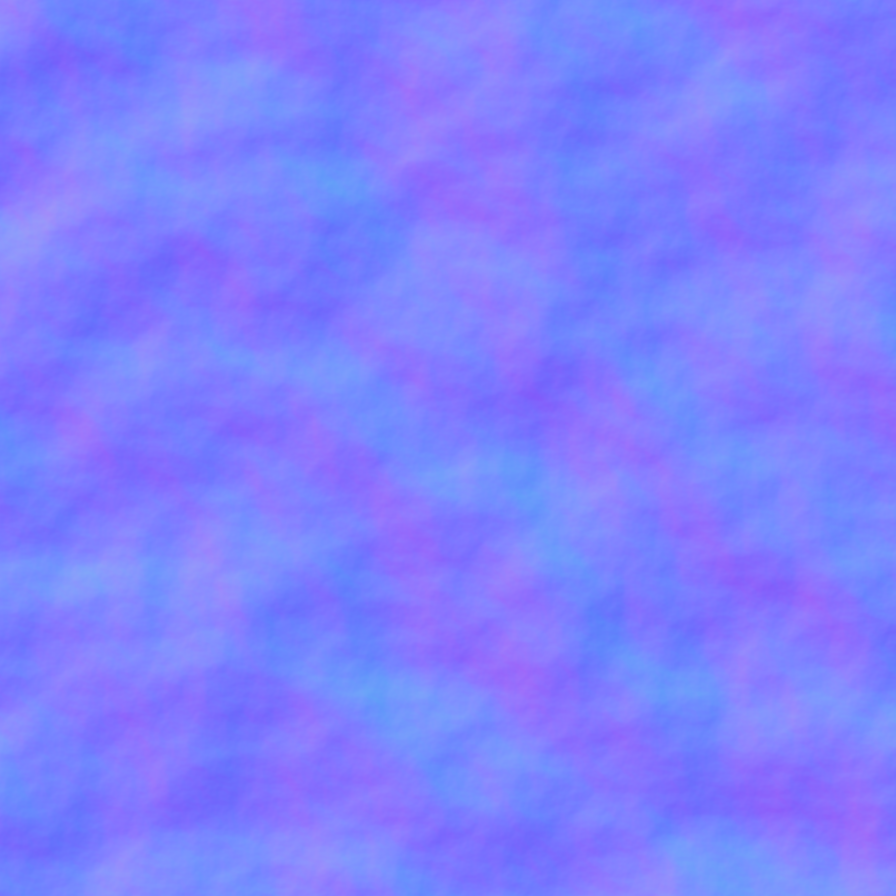
Write a WebGL 1 fragment shader that draws this texture map.

```glsl
#ifdef GL_FRAGMENT_PRECISION_HIGH
precision highp float;
#else
precision mediump float;
#endif

uniform vec2 u_resolution;

float hash(vec2 p) {
  return fract(sin(dot(p, vec2(127.1, 311.7))) * 43758.5453);
}

// Random unit direction at a lattice point
vec2 latticeDir(vec2 cell) {
  float angle = 6.2831853 * hash(cell);
  return vec2(cos(angle), sin(angle));
}

// Analytic slope of gradient noise with a quintic fade
vec2 noiseSlope(vec2 p) {
  vec2 i = floor(p);
  vec2 f = p - i;
  vec2 u = f * f * f * (f * (f * 6.0 - 15.0) + 10.0);
  vec2 du = 30.0 * f * f * (f - 1.0) * (f - 1.0);

  vec2 ga = latticeDir(i);
  vec2 gb = latticeDir(i + vec2(1.0, 0.0));
  vec2 gc = latticeDir(i + vec2(0.0, 1.0));
  vec2 gd = latticeDir(i + vec2(1.0, 1.0));

  float a = dot(ga, f);
  float b = dot(gb, f - vec2(1.0, 0.0));
  float c = dot(gc, f - vec2(0.0, 1.0));
  float d = dot(gd, f - vec2(1.0, 1.0));

  vec2 blended = mix(mix(ga, gb, u.x), mix(gc, gd, u.x), u.y);
  vec2 fadeTerm = vec2(mix(b - a, d - c, u.y), mix(c - a, d - b, u.x));
  return blended + du * fadeTerm;
}

// Slope of a rough surface: broad swells with a faint fine grain
vec2 surfaceSlope(vec2 p) {
  vec2 slope = vec2(0.0);
  float frequency = 5.8;
  float steepness = 0.107;
  for (int octave = 0; octave < 6; octave++) {
    slope += steepness * noiseSlope(p * frequency + 17.3 * float(octave));
    frequency *= 2.0;
    steepness *= 0.63;
  }
  return slope;
}

void main() {
  vec2 uv = gl_FragCoord.xy / u_resolution;

  // Relief drawn out a little along the falling diagonal
  mat2 stretch = mat2(0.96, 0.04, 0.04, 1.02);
  vec2 slope = stretch * surfaceSlope(stretch * uv);

  // Pack the surface normal into colour, with green pointing down the canvas
  vec3 normal = normalize(vec3(-slope.x, slope.y, 1.0));
  vec3 color = normal * 0.5 + 0.5;
  color.r -= 0.004;
  gl_FragColor = vec4(color, 1.0);
}
```
